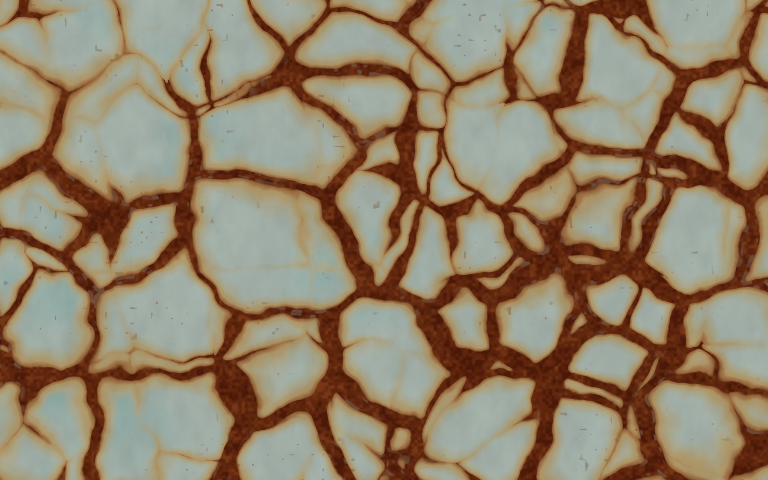
Write a Shadertoy shader that draws this texture.

```glsl
// Pale blue-green paint split by branching rust cracks with warm stained edges.

const float PLATE_SCALE = 4.1;      // large paint plates per canvas height
const float SPUR_SCALE = 5.6;       // cells guiding the short tapered cracks
const float JUNCTION_ROUND = 0.010; // rust fillet where cracks meet
const float STAIN_REACH = 1.0;      // width of the stained border

const vec3 RUST_DARK = vec3(0.29, 0.095, 0.030);
const vec3 RUST_MID = vec3(0.37, 0.145, 0.050);
const vec3 RUST_LIGHT = vec3(0.46, 0.215, 0.085);
const vec3 SCALE_GREY = vec3(0.46, 0.37, 0.31);
const vec3 EDGE_BROWN = vec3(0.43, 0.26, 0.14);
const vec3 STAIN_TAN = vec3(0.60, 0.41, 0.24);
const vec3 STAIN_SAND = vec3(0.67, 0.58, 0.40);
const vec3 PAINT_CREAM = vec3(0.65, 0.64, 0.54);
const vec3 PAINT_BLUE = vec3(0.63, 0.68, 0.65);
const vec3 PAINT_TEAL = vec3(0.51, 0.65, 0.63);

float hash(vec2 p) {
    vec3 q = fract(p.xyx * vec3(0.1031, 0.1030, 0.0973));
    q += dot(q, q.yzx + 33.33);
    return fract((q.x + q.y) * q.z);
}

vec2 hash2(vec2 p) {
    return vec2(hash(p), hash(p + 57.3));
}

float noise(vec2 p) {
    vec2 i = floor(p), f = fract(p);
    f = f * f * (3.0 - 2.0 * f);
    return mix(mix(hash(i), hash(i + vec2(1, 0)), f.x),
               mix(hash(i + vec2(0, 1)), hash(i + vec2(1, 1)), f.x), f.y);
}

float fbm(vec2 p) {
    float sum = 0.0, gain = 0.53;
    for (int i = 0; i < 4; i++) {
        sum += gain * noise(p);
        p = mat2(1.6, 1.2, -1.2, 1.6) * p + 7.1;
        gain *= 0.5;
    }
    return sum;
}

float smoothMin(float a, float b, float k) {
    float h = max(k - abs(a - b), 0.0) / k;
    return min(a, b) - 0.25 * h * h * k;
}

// Distance to cell borders, less a half width that differs from border to border.
float crackDistance(vec2 p, float scale, float halfWidth, float edgeSpread) {
    p *= scale;
    vec2 home = floor(p), nearId = home, nearOffset = vec2(0);
    float best = 9.0;
    for (int j = -1; j <= 1; j++)
    for (int i = -1; i <= 1; i++) {
        vec2 id = home + vec2(i, j);
        vec2 offset = id + 0.08 + 0.84 * hash2(id) - p;
        float d = dot(offset, offset);
        if (d < best) { best = d; nearId = id; nearOffset = offset; }
    }
    float crack = 1.0;
    for (int j = -2; j <= 2; j++)
    for (int i = -2; i <= 2; i++) {
        if (i == 0 && j == 0) continue;
        vec2 id = nearId + vec2(i, j);
        vec2 offset = id + 0.08 + 0.84 * hash2(id) - p;
        float border = dot(0.5 * (nearOffset + offset), normalize(offset - nearOffset));
        float vary = hash(id + nearId + 11.7) - 0.5;
        crack = smoothMin(crack, border / scale - halfWidth - edgeSpread * vary, JUNCTION_ROUND);
    }
    return crack;
}

vec3 paintColor(vec2 p, float d) {
    float blotch = fbm(p * 5.0 + 31.0);
    float t = d * (0.25 + 1.5 * blotch) / STAIN_REACH + 0.006 * (fbm(p * 22.0) - 0.5);
    vec3 blue = mix(PAINT_BLUE, PAINT_TEAL, smoothstep(0.52, 0.82, fbm(p * 3.2 + 4.0)));
    vec3 col = mix(EDGE_BROWN, STAIN_TAN, smoothstep(-0.001, 0.003, t));
    col = mix(col, STAIN_SAND, smoothstep(0.002, 0.009, t));
    col = mix(col, PAINT_CREAM, smoothstep(0.008, 0.021, t));
    col = mix(col, blue, smoothstep(0.017, 0.036, t));
    // Weathered mottling and small dark pits
    col *= 0.95 + 0.10 * fbm(p * vec2(34.0, 22.0));
    float pit = smoothstep(0.88, 0.97, noise(p * 95.0)) * smoothstep(0.5, 0.75, noise(p * 9.0));
    return mix(col, EDGE_BROWN, 0.35 * pit);
}

vec3 rustColor(vec2 p, float d) {
    float grain = 0.6 * fbm(p * 45.0) + 0.4 * noise(p * 150.0);
    vec3 col = mix(RUST_DARK, RUST_MID, smoothstep(0.25, 0.52, grain));
    col = mix(col, RUST_LIGHT, smoothstep(0.50, 0.80, grain));
    // Loose grey scale clings to the rims of the wider cracks
    float rim = smoothstep(-0.008, -0.004, d) * smoothstep(0.55, 0.75, noise(p * 8.0 + 3.0));
    return mix(col, SCALE_GREY, 0.65 * rim * smoothstep(0.52, 0.72, noise(p * 80.0)));
}

void mainImage(out vec4 fragColor, in vec2 fragCoord) {
    vec2 p = fragCoord / iResolution.y + 3.0;

    // Bend the crack paths, then roughen them
    vec2 q = p + 0.085 * (vec2(fbm(p * 5.0), fbm(p * 5.0 + 19.0)) - 0.5);
    q += 0.016 * (vec2(noise(p * 24.0), noise(p * 24.0 + 41.0)) - 0.5);

    float plateWidth = -0.004 + 0.026 * noise(p * 3.6 + 8.0);
    float spurWidth = -0.036 + 0.062 * noise(p * 6.5 + 23.0);
    float plates = crackDistance(q, PLATE_SCALE, plateWidth, 0.014);
    float spurs = crackDistance(q + 13.7, SPUR_SCALE, spurWidth, 0.012);
    float d = smoothMin(plates, spurs, JUNCTION_ROUND);
    d += 0.006 * (fbm(p * 48.0) - 0.5);

    float edge = 0.8 / iResolution.y;
    vec3 col = mix(rustColor(p, d), paintColor(p, d), smoothstep(-edge, edge, d));
    fragColor = vec4(col, 1.0);
}
```
